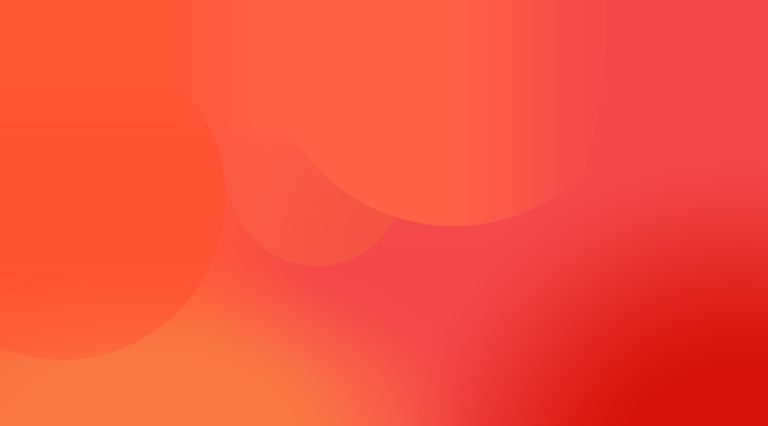
This background is drawn by a WebGL 2 fragment shader. Its source:

```glsl
#version 300 es
precision highp float;
// Warm abstract backdrop: a pink field with orange, peach and deep red glows,
// overlaid by three translucent discs whose opacity fades along one axis.
// Coordinates are in canvas heights, with the origin at the lower left.
uniform vec2 u_resolution;
out vec4 fragColor;

// Smooth step down from 1 at lo to 0 at hi
float fall(float lo, float hi, float x) {
    return 1.0 - smoothstep(lo, hi, x);
}

// Antialiased disc coverage
float disc(vec2 p, vec2 center, float radius) {
    float edge = 1.0 / u_resolution.y;
    return fall(-edge, edge, length(p - center) - radius);
}

void main() {
    vec2 p = gl_FragCoord.xy / u_resolution.y;
    p.x *= 1.803 * u_resolution.y / u_resolution.x;

    vec3 pink = vec3(0.955, 0.28, 0.29);
    vec3 peach = vec3(1.0, 0.39, 0.27);
    vec3 amber = vec3(0.98, 0.465, 0.265);

    // Field: orange on the left, pink on the right, peach near the top
    vec3 color = mix(pink, vec3(1.0, 0.345, 0.215), fall(0.4, 0.8, p.x));
    float topGlow = smoothstep(0.41, 0.74, p.y)
                  * smoothstep(0.4, 0.65, p.x) * fall(0.8, 1.3, p.x);
    color = mix(color, peach, topGlow);

    // Amber glow along the lower left
    float amberReach = length((p - vec2(0.35, -0.03)) / vec2(0.775, 0.446));
    color = mix(color, amber, fall(0.4, 1.05, amberReach));

    // Deep red glow in the lower right corner
    float redReach = length(p - vec2(1.74, -0.17));
    color = mix(color, vec3(0.84, 0.07, 0.03), fall(0.26, 0.85, redReach));

    // Left disc: dissolves at the top, thins toward the bottom
    float leftAlpha = mix(0.4, 1.0, smoothstep(0.15, 0.48, p.y))
                    * fall(0.6, 0.92, p.y);
    color = mix(color, vec3(1.0, 0.32, 0.195),
                leftAlpha * disc(p, vec2(0.146, 0.538), 0.383));

    // Small disc: dissolves toward its top
    vec3 smallTint = mix(vec3(0.975, 0.365, 0.265), vec3(0.955, 0.335, 0.255),
                         smoothstep(0.55, 0.92, p.x));
    color = mix(color, smallTint, 0.85 * fall(0.58, 0.72, p.y)
                * disc(p, vec2(0.744, 0.582), 0.207));

    // Upper disc: peach to pink, trimmed on the right by a wider arc
    vec3 upperTint = mix(peach, pink, 0.92 * smoothstep(1.0, 1.42, p.x));
    float upperShape = disc(p, vec2(1.066, 0.915), 0.446)
                     * disc(p, vec2(0.108, 0.953), 1.315);
    color = mix(color, upperTint, upperShape);

    fragColor = vec4(color, 1.0);
}
```
